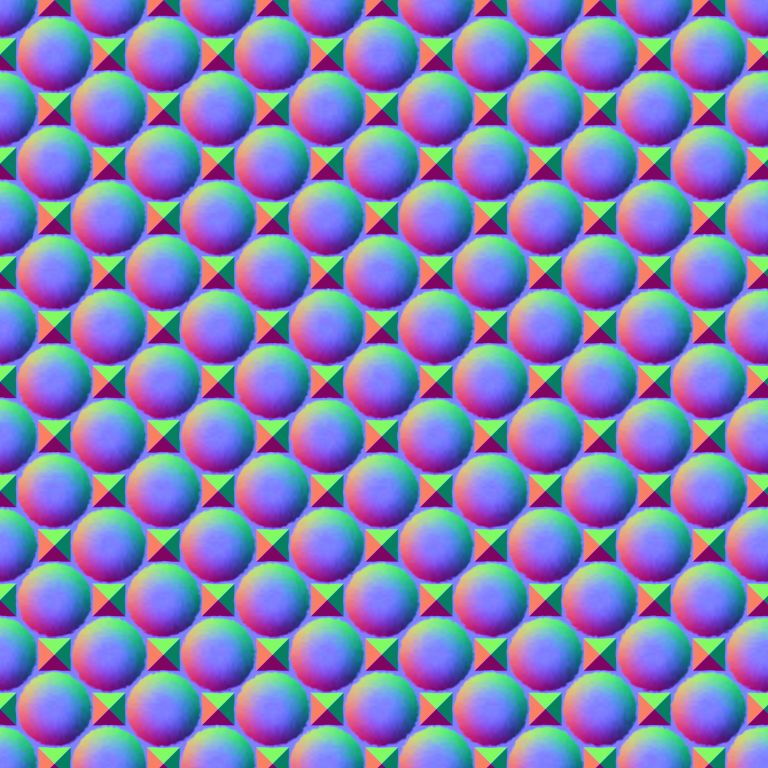
A Shadertoy shader for this texture map:

```glsl
// Normal map of staggered round studs with small square pyramids in the gaps.

float hash(vec2 p) {
    vec3 k = fract(vec3(p.xyx) * 0.1031);
    k += dot(k, k.yzx + 33.33);
    return fract((k.x + k.y) * k.z);
}

float valueNoise(vec2 p) {
    vec2 cell = floor(p), f = fract(p);
    f = f * f * (3.0 - 2.0 * f);
    return mix(mix(hash(cell), hash(cell + vec2(1, 0)), f.x),
               mix(hash(cell + vec2(0, 1)), hash(cell + vec2(1, 1)), f.x), f.y) - 0.5;
}

// Flat on top, steepening outwards, then levelling off at the rim
vec2 studSlope(vec2 p, float grain) {
    float r = length(p);
    float steepness = 0.92 * smoothstep(0.03, 0.34, r + 0.016 * grain);
    steepness *= 1.0 - smoothstep(0.322, 0.354, r + 0.012 * grain);
    return p / max(r, 0.001) * steepness;
}

// Four plane faces meeting along the diagonals
vec2 pyramidSlope(vec2 p, float aa) {
    vec2 d = abs(p);
    float sideFace = smoothstep(-aa, aa, d.x - d.y);
    float inside = 1.0 - smoothstep(0.15 - aa, 0.15 + aa, max(d.x, d.y));
    return sign(p) * vec2(sideFace, 1.0 - sideFace) * 0.97 * inside;
}

void mainImage(out vec4 fragColor, in vec2 fragCoord) {
    // Lattice anchored at the upper left corner
    vec2 uv = fragCoord / iResolution.xy;
    vec2 q = (uv - vec2(0.0, 1.0)) * 7.04;
    float aa = 7.04 / iResolution.y;

    // Studs sit on cell corners and cell centres, pyramids between them
    vec2 corner = fract(q + 0.5) - 0.5;
    vec2 middle = fract(q) - 0.5;
    vec2 stud = dot(corner, corner) < dot(middle, middle) ? corner : middle;
    vec2 gapA = vec2(middle.x, corner.y);
    vec2 gapB = vec2(corner.x, middle.y);
    vec2 gap = dot(gapA, gapA) < dot(gapB, gapB) ? gapA : gapB;

    // Fine surface grain, finer than the stud and not repeated with it
    vec2 grain = vec2(valueNoise(uv * vec2(290.0, 170.0)),
                      valueNoise(uv * vec2(170.0, 290.0) + 57.0));

    float gapMask = smoothstep(0.346, 0.362, length(stud) + 0.008 * grain.x);
    vec2 slope = studSlope(stud, grain.x + grain.y) + grain * 0.09 * (1.0 - gapMask);
    slope = mix(slope, pyramidSlope(gap, aa), gapMask);

    // Encode slope: red rises to the left, green rises upwards
    float blue = 1.0 - 0.66 * dot(slope, slope);
    fragColor = vec4(clamp(vec3(0.5 + 0.5 * vec2(-slope.x, slope.y), blue), 0.0, 1.0), 1.0);
}
```
